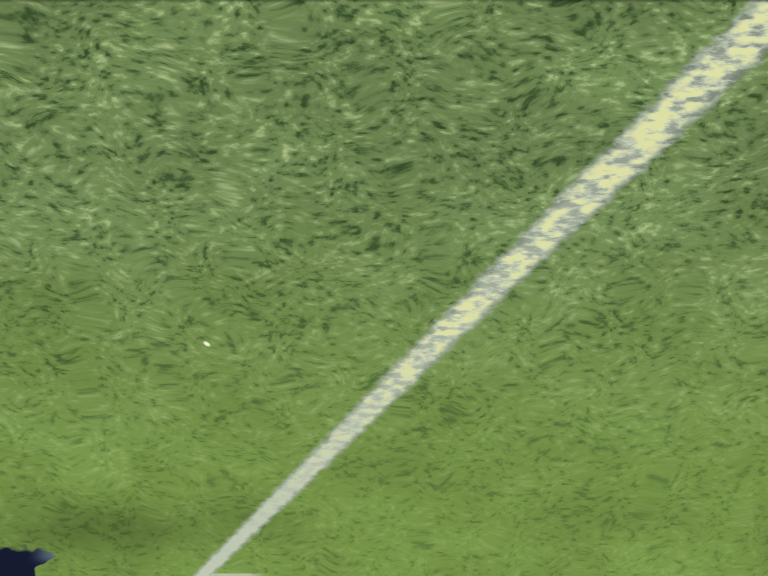
Give the GLSL for this texture, as a WebGL 2 fragment shader.

```glsl
#version 300 es
precision highp float;

uniform vec2 u_resolution;
out vec4 fragColor;

const vec3 GRASS_NEAR = vec3(0.425, 0.515, 0.315);
const vec3 GRASS_FAR = vec3(0.455, 0.570, 0.275);
const vec3 BLADE_DARK = vec3(0.215, 0.305, 0.170);
const vec3 BLADE_PALE = vec3(0.660, 0.735, 0.520);
const vec3 CHALK_GREY = vec3(0.755, 0.790, 0.710);
const vec3 CHALK_WARM = vec3(0.885, 0.895, 0.660);
const vec3 FRINGE = vec3(0.550, 0.600, 0.550);
const vec3 NAVY = vec3(0.085, 0.105, 0.190);
const vec3 SLATE = vec3(0.330, 0.390, 0.450);

const float STRIPE_BASE = 0.351;
const float STRIPE_SLOPE = 1.020;
const float STRIPE_HALF = 0.0165;
const float STRIPE_GROWTH = 0.046;
const vec2 GRAIN = vec2(52.0, 100.0);
const vec2 SPECK = vec2(0.359, 0.403);

float hash(vec2 p) {
  vec3 q = fract(vec3(p.xyx) * 0.1031);
  q += dot(q, q.yzx + 33.33);
  return fract((q.x + q.y) * q.z);
}

float noise(vec2 p) {
  vec2 cell = floor(p);
  vec2 f = fract(p);
  f = f * f * (3.0 - 2.0 * f);
  float low = mix(hash(cell), hash(cell + vec2(1.0, 0.0)), f.x);
  float high = mix(hash(cell + vec2(0.0, 1.0)), hash(cell + 1.0), f.x);
  return mix(low, high, f.y);
}

float fbm(vec2 p) {
  float sum = 0.0;
  float gain = 0.533;
  for (int i = 0; i < 4; i++) {
    sum += gain * noise(p);
    p = mat2(1.92, 0.35, -0.35, 1.92) * p + 17.3;
    gain *= 0.5;
  }
  return sum;
}

// Ground coordinates whose grain shrinks toward the bottom
vec2 groundPlane(vec2 p) {
  float depth = 0.55 + 0.45 * p.y;
  return vec2((p.x - 0.67) / depth, log(depth) / 0.45) + 4.0;
}

vec3 turf(vec2 p, vec2 g) {
  float near = smoothstep(0.05, 0.95, p.y);
  float patches = fbm(g * vec2(5.0, 7.0)) - 0.5;
  vec2 bend = vec2(noise(g * 14.0), noise(g * 14.0 + 31.0)) - 0.5;
  vec2 q = g * GRAIN + bend * 3.0;
  float blades = fbm(q) - 0.5;
  float fine = noise(q * vec2(1.5, 1.8) + 50.0) - 0.5;
  float tone = blades * 1.5 + fine * 0.35 + patches * 0.3;

  vec3 color = mix(GRASS_FAR, GRASS_NEAR, smoothstep(0.1, 0.75, p.y + patches * 0.3));
  float contrast = mix(0.38, 1.15, near);
  color = mix(color, BLADE_DARK, smoothstep(0.0, 0.65, -tone) * min(contrast, 1.0));
  color = mix(color, BLADE_PALE, smoothstep(0.02, 0.75, tone) * contrast * 0.8);
  color *= 1.0 + patches * 0.22;

  // Soft shade across the lower left
  vec2 shade = (p - vec2(0.20, 0.075)) / vec2(0.25, 0.045);
  return color * (1.0 - 0.16 * exp(-dot(shade, shade)));
}

void main() {
  vec2 p = gl_FragCoord.xy / u_resolution.y;
  float pixel = 1.0 / u_resolution.y;
  vec2 g = groundPlane(p);
  vec3 color = turf(p, g);

  // Chalk stripe with ragged fringe and warm flecks
  float halfWidth = STRIPE_HALF + STRIPE_GROWTH * p.y;
  float bow = -0.006 * sin(3.14159 * p.y);
  float across = p.x - STRIPE_BASE - STRIPE_SLOPE * p.y - bow;
  float ragged = (fbm(g * vec2(45.0, 90.0) + 9.0) - 0.5) * (0.008 + 0.030 * p.y);
  float edge = abs(across) - halfWidth + ragged;
  float soft = 0.004 + 0.006 * p.y + pixel;
  float chalk = 1.0 - smoothstep(-soft, soft, edge);
  float core = 1.0 - smoothstep(-0.55 * halfWidth, -0.05 * halfWidth, edge);
  float flecks = fbm(g * vec2(38.0, 100.0) + 70.0);
  float warm = smoothstep(0.40, 0.62, flecks) * core * smoothstep(0.0, 0.5, p.y);
  vec3 paint = mix(FRINGE, CHALK_GREY, 0.3 + 0.7 * core);
  paint = mix(paint, CHALK_WARM, warm);
  paint *= 1.0 - 0.28 * smoothstep(0.48, 0.25, flecks) * p.y;
  color = mix(color, paint, chalk * 0.96);

  // Thin pale mark along the lower border
  float span = smoothstep(0.355, 0.370, p.x) * (1.0 - smoothstep(0.43, 0.47, p.x));
  color = mix(color, CHALK_GREY, span * (1.0 - smoothstep(0.003, 0.006, p.y)) * 0.8);

  // Small bright speck
  float speck = length((p - SPECK) * vec2(0.75, 1.2) + vec2(0.0, (p.x - SPECK.x) * 0.5));
  color = mix(color, vec3(0.93, 0.95, 0.84), 1.0 - smoothstep(0.002, 0.0045 + pixel, speck));

  // Dark cloth in the lower left corner
  float wobble = (noise(p * 90.0) - 0.5) * 0.012;
  float reach = 0.060 + 0.030 * smoothstep(0.012, 0.034, p.y);
  float cloth = max(p.x - reach, p.y - 0.046 + 0.10 * max(p.x - 0.05, 0.0)) + wobble;
  vec3 fabric = mix(NAVY, SLATE, smoothstep(0.045, 0.09, p.x) * smoothstep(0.015, 0.035, p.y));
  color = mix(color, fabric, 1.0 - smoothstep(-0.003, 0.003 + pixel, cloth));

  // Dim upper border
  color *= 1.0 - 0.25 * smoothstep(0.994, 1.0, p.y);
  fragColor = vec4(color, 1.0);
}
```
